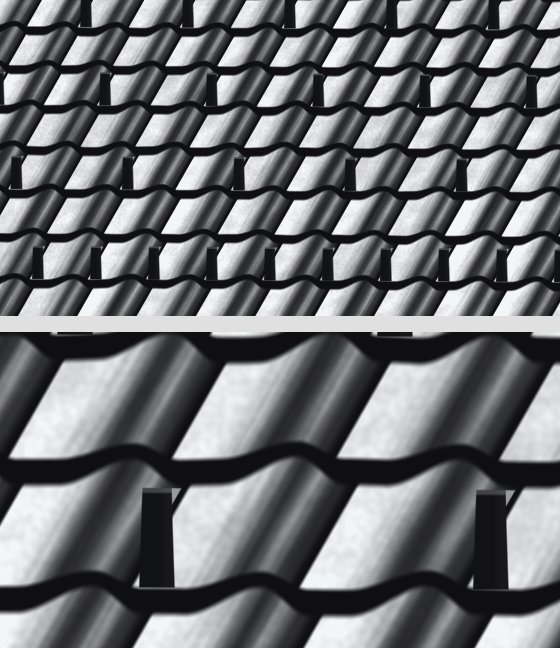
Top: the whole. Bottom: its middle third, enlarged.
This texture is drawn by a WebGL 1 fragment shader. Its source:

```glsl
precision highp float;
// Glazed pantile roof in raking sunlight: slanted rolls, shadowed laps and dark vent stubs.

uniform vec2 u_resolution;

#define LAP vec3(0.0972, 0.1192, 0.00231)      // lap height by row: start, step, growth
#define CORNER vec3(0.238, -0.0532, -0.00046)  // first tile corner by row
#define TILE_WIDTH vec2(0.1613, 0.0037)        // width of a tile, growth per row
#define SLANT 0.57                             // sideways lean of the rolls
#define TILT 0.006                             // slope of the laps
#define ARCH 0.018                             // rise of the lap over a roll
#define VENT_X 0.034                           // vent centre from the tile corner
#define VENT_SIZE vec2(0.017, 0.114)           // half width, height
#define WEAR 0.13                              // strength of streaks and stains
#define DARK vec3(0.06, 0.06, 0.07)
#define LIGHT vec3(0.92, 0.93, 0.93)

float hash(vec2 p) {
  p = fract(p * vec2(0.1031, 0.1137));
  p += dot(p, p.yx + 33.33);
  return fract((p.x + p.y) * p.x * 17.0);
}

vec2 gradient(vec2 cell) {
  float angle = 6.2832 * hash(cell + 57.0);
  return vec2(cos(angle), sin(angle));
}

// Gradient noise, about -0.7 to 0.7
float noise(vec2 p) {
  vec2 i = floor(p), f = fract(p);
  vec2 s = f * f * (3.0 - 2.0 * f);
  vec2 e = vec2(1.0, 0.0);
  float low = mix(dot(gradient(i), f), dot(gradient(i + e), f - e), s.x);
  float high = mix(dot(gradient(i + e.yx), f - e.yx),
                   dot(gradient(i + 1.0), f - 1.0), s.x);
  return mix(low, high, s.y);
}

float quadratic(vec3 c, float k) { return c.x + k * (c.y + k * c.z); }

float tileWidth(float row) { return TILE_WIDTH.x + TILE_WIDTH.y * row; }

// Tile coordinate along a row; whole numbers are tile corners
float along(float x, float row) {
  return (x - quadratic(CORNER, row)) / tileWidth(row);
}

// Height of the lap over its rolls, 0 to 1, easing into the next pan
float arch(float x, float row) {
  float u = fract(along(x, row) - 0.1);
  return smoothstep(0.25, 0.71, u) * (1.0 - smoothstep(0.72, 1.0, u));
}

// Wavy lower edge of a row, measured down from the top
float lapEdge(float x, float row) {
  float wobble = 0.004 * noise(vec2(x * 9.0, row * 5.3 + 20.5));
  return quadratic(LAP, row) - ARCH * arch(x, row) + wobble;
}

// Brightness across one tile: flat sunlit pan, then a rounded roll
float profile(float u, float shift, float rise) {
  float pan = smoothstep(0.0, 0.03, u) * (1.0 - smoothstep(0.40, 0.59, u + shift));
  pan *= 1.02 - 0.26 * smoothstep(0.22, 0.46, u + shift);
  float ridge = (u - 0.755) / 0.075;
  float roll = mix(0.34, 0.46, smoothstep(0.01, 0.09, rise)) * exp(-ridge * ridge);
  float flank = 0.13 * smoothstep(0.45, 0.6, u) * (1.0 - smoothstep(0.90, 0.99, u));
  return pan + roll + flank;
}

void main() {
  vec2 p = gl_FragCoord.xy / u_resolution.y;
  float px = 1.0 / u_resolution.y;
  float y = 1.0 - p.y - TILT * (p.x - 0.6);

  // Row from the inverse of the lap spacing, then corrected for the wave
  float root = sqrt(LAP.y * LAP.y + 4.0 * LAP.z * (y - LAP.x));
  float row = ceil((root - LAP.y) / (2.0 * LAP.z));
  row += step(lapEdge(p.x, row), y);
  float below = y - lapEdge(p.x, row - 1.0);
  float above = lapEdge(p.x, row) - y;
  float rise = quadratic(LAP, row) - y;

  // Tile cell and its variation
  float width = tileWidth(row);
  float across = along(p.x - SLANT * rise, row);
  float u = fract(across);
  vec2 cell = vec2(floor(across), row);
  float random = hash(cell + 19.0);
  float shade = profile(u, 0.10 * (random - 0.5), rise);

  // Streaks along the tile, soft stains, broad drift and fine grain
  vec2 seed = cell * vec2(17.0, 23.0) + 100.0;
  float streak = noise(vec2(u * 22.0, rise * 7.0) + seed);
  float stain = noise(vec2(u * 4.0, rise * 26.0) + seed + 40.0);
  float drift = noise(p * 2.3 + 7.0);
  float grain = noise(p * 110.0);
  shade *= 0.97 + 0.10 * (random - 0.5) + 0.12 * drift
         + WEAR * (streak * smoothstep(0.2, 0.5, u) * 2.2 + stain + 0.6 * grain);

  // Vents: alternate tiles on every second row, every tile on the seventh
  float base = along(p.x, row);
  float ventX = fract(base) * width;
  float alternate = 1.0 - step(0.5, mod(floor(base) + row * 0.5, 2.0));
  float hasVent = (1.0 - step(0.5, mod(row, 2.0))) * max(alternate, step(5.5, row));
  float height = rise / VENT_SIZE.y;
  float halfWidth = VENT_SIZE.x * mix(1.12, 0.9, height);
  float side = abs(ventX - VENT_X) - halfWidth;
  float vertical = smoothstep(-px, px, VENT_SIZE.y - rise) * smoothstep(-px, px, rise - 0.009);
  float vent = hasVent * vertical * (1.0 - smoothstep(-px, px, side));

  // Pale sliver of pan between a vent and the slanted roll
  float sliver = hasVent * vertical * step(VENT_X, ventX) * smoothstep(-px, px, side)
               * smoothstep(0.0, 2.0 * px, SLANT * rise - 0.004 - ventX);
  shade = mix(shade, 0.62, sliver);

  // Lap thickness and its shadow on the next row, deeper over the pans
  float depth = mix(0.023, 0.012, arch(p.x, row - 1.0));
  shade *= smoothstep(0.006, 0.013, above) * smoothstep(depth - 0.009, depth, below);

  // Vent body with a faint lit cap
  float cap = smoothstep(0.94, 0.97, height);
  shade = mix(shade, 0.01 + 0.22 * cap + 0.03 * smoothstep(0.0, 0.012, ventX - VENT_X), vent);

  gl_FragColor = vec4(mix(DARK, LIGHT, clamp(shade, 0.0, 1.04)), 1.0);
}
```
